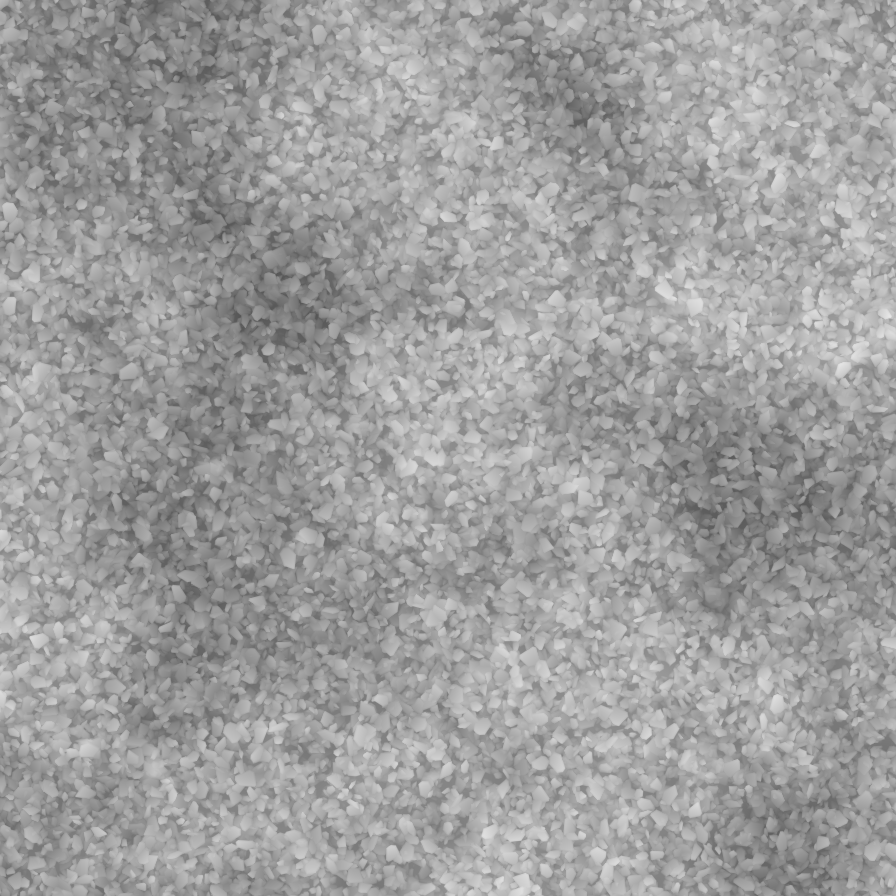
Write a Shadertoy shader that draws this texture.

```glsl
#define GRID 62.0        // grain cells across the canvas
#define LAYERS 8         // overlapping sheets of grains
#define SIDES 5          // cut faces per grain
#define MEAN_GREY 0.63
#define MEAN_HEIGHT 0.67
#define GRAIN_CONTRAST 0.37
#define CLOUD_CONTRAST 0.40
#define GAP_HEIGHT 0.25
#define TILT 0.18
#define EDGE_SHADE 0.10

const float TAU = 6.2831853;

vec4 hash4(vec3 p) {
    vec4 q = fract(p.xyzx * vec4(0.1031, 0.1030, 0.0973, 0.1099));
    q += dot(q, q.wzxy + 33.33);
    return fract((q.xxyz + q.yzzw) * q.zywx);
}

mat2 rotation(float angle) {
    float c = cos(angle), s = sin(angle);
    return mat2(c, s, -s, c);
}

float valueNoise(vec2 p, float seed) {
    vec2 cell = floor(p), f = fract(p);
    f = f * f * (3.0 - 2.0 * f);
    float a = hash4(vec3(cell, seed)).x;
    float b = hash4(vec3(cell + vec2(1, 0), seed)).x;
    float c = hash4(vec3(cell + vec2(0, 1), seed)).x;
    float d = hash4(vec3(cell + vec2(1, 1), seed)).x;
    return mix(mix(a, b, f.x), mix(c, d, f.x), f.y);
}

// Soft light and dark patches, centred on zero
float clouds(vec2 uv) {
    float sum = 0.0, amplitude = 0.5;
    vec2 p = uv * 4.5 + 17.0;
    for (int i = 0; i < 4; i++) {
        sum += amplitude * (valueNoise(p, 90.0 + float(i)) - 0.5);
        p = rotation(0.6) * p * 2.0;
        amplitude *= 0.65;
    }
    return sum;
}

// Convex chip: an ellipse trimmed by random straight faces
float chipDistance(vec2 q, vec4 rnd) {
    float d = length(q) - 1.0;
    for (int i = 0; i < SIDES; i++) {
        float k = float(i);
        float turn = (k + 0.7 * fract(rnd.x * 7.3 + k * 0.618)) / float(SIDES);
        float reach = mix(0.58, 0.95, fract(rnd.y * 9.7 + k * 0.381));
        d = max(d, dot(q, vec2(cos(TAU * turn), sin(TAU * turn))) - reach);
    }
    return d;
}

// Lay the grains of one sheet over the heap; the higher surface stays visible
float addSheet(float heap, vec2 p, float sheet, float pixel) {
    vec2 home = floor(p);
    for (int y = -1; y <= 1; y++)
    for (int x = -1; x <= 1; x++) {
        vec2 cell = home + vec2(x, y);
        vec4 place = hash4(vec3(cell, sheet * 3.0 + 1.0));
        vec4 form = hash4(vec3(cell, sheet * 3.0 + 2.0));
        float halfLength = mix(0.33, 0.82, place.w * place.w);
        vec2 size = halfLength * vec2(1.0, mix(0.45, 0.95, form.z));
        vec2 q = rotation(TAU * place.z) * (p - cell - place.xy) / size;
        if (dot(q, q) > 1.3) continue;

        float d = chipDistance(q, form) * size.y;
        float cover = 1.0 - smoothstep(-0.7 * pixel, 0.7 * pixel, d);
        float level = 0.5 * (form.w + fract(form.x * 31.7 + place.x));
        vec2 slope = TILT * vec2(cos(TAU * form.y), sin(TAU * form.y));
        float height = level + dot(slope, q);
        height -= EDGE_SHADE * smoothstep(-0.14, 0.0, d);
        heap = mix(heap, max(heap, height), cover);
    }
    return heap;
}

void mainImage(out vec4 fragColor, in vec2 fragCoord) {
    vec2 uv = fragCoord / iResolution.y;
    float pixel = GRID / iResolution.y;

    float heap = GAP_HEIGHT;
    for (int i = 0; i < LAYERS; i++) {
        float sheet = float(i);
        vec2 p = rotation(sheet * 0.83 + 0.3) * uv * GRID + sheet * 13.7 + 200.0;
        heap = addSheet(heap, p, sheet, pixel);
    }

    float grey = MEAN_GREY + GRAIN_CONTRAST * (heap - MEAN_HEIGHT)
               + CLOUD_CONTRAST * clouds(uv);
    fragColor = vec4(vec3(clamp(grey, 0.0, 1.0)), 1.0);
}
```
